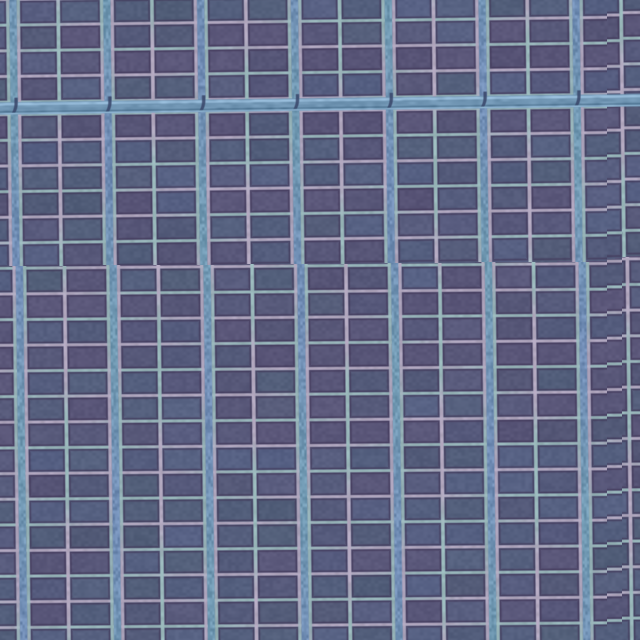
Reproduce this texture procedurally as a Shadertoy shader.

```glsl
// Weathered grid of dark blue panes with pale joints, blue posts and one crossbeam.

// Layout, in canvas units; y is measured downward from the top edge
const float BAY = 0.1466;           // spacing of the posts
const float ROW = 0.0401;           // spacing of the pane rows
const float FIRST_POST = 0.0202;
const float MULLION = 0.0705;       // offset of the joint inside a bay
const float POST_LEAN = 0.012;
const float SEAM_Y = 0.4193;        // where the two sections meet
const float SEAM_SHIFT = 0.005;
const float UPPER_TILT = 0.013;
const float LOWER_TILT = 0.008;
const float BEAM_Y = 0.1695;
const float BEAM_HALF = 0.0098;
const float SLIP_X = 0.948;         // right strip whose rows are staggered
const float SLIP_STEP = 0.0035;

// Line half widths
const float ROW_HALF = 0.0022;
const float MULLION_HALF = 0.0028;
const float POST_HALF = 0.0064;
const float FLANK_HALF = 0.0025;
const float FLANK_OFFSET = 0.0083;
const float SOFTNESS = 0.0009;

// Colours
const vec3 PANE_BLUE = vec3(0.34, 0.38, 0.52);
const vec3 PANE_SLATE = vec3(0.32, 0.37, 0.47);
const vec3 PANE_PLUM = vec3(0.35, 0.335, 0.47);
const vec3 FRINGE = vec3(0.25, 0.21, 0.34);
const vec3 JOINT_PINK = vec3(0.70, 0.66, 0.75);
const vec3 JOINT_GREEN = vec3(0.60, 0.72, 0.73);
const vec3 POST_BLUE = vec3(0.44, 0.55, 0.71);
const vec3 POST_TEAL = vec3(0.44, 0.60, 0.70);
const vec3 HOOK = vec3(0.22, 0.27, 0.41);

float hash(vec2 p) {
    vec3 q = fract(p.xyx * vec3(0.1031, 0.1030, 0.0973));
    q += dot(q, q.yzx + 33.33);
    return fract((q.x + q.y) * q.z);
}

// Smooth noise, -1 to 1
float grain(vec2 p) {
    vec2 cell = floor(p);
    vec2 f = p - cell;
    f = f * f * (3.0 - 2.0 * f);
    float a = mix(hash(cell), hash(cell + vec2(1.0, 0.0)), f.x);
    float b = mix(hash(cell + vec2(0.0, 1.0)), hash(cell + 1.0), f.x);
    return 2.0 * mix(a, b, f.y) - 1.0;
}

// Coverage of a band, from its distance and half width
float band(float d, float halfWidth) {
    float soft = SOFTNESS + 0.5 / iResolution.y;
    return 1.0 - smoothstep(-soft, soft, abs(d) - halfWidth);
}

// Joint tint that swings between pink and green with a phase
vec3 jointColor(float phase) {
    return mix(JOINT_PINK, JOINT_GREEN, smoothstep(-0.6, 0.6, sin(phase)));
}

void mainImage(out vec4 fragColor, in vec2 fragCoord) {
    vec2 p = fragCoord / iResolution.xy;
    p.y = 1.0 - p.y;

    // Staggered strip: rows jump in steps near the right edge
    float slip = step(SLIP_X, p.x) + step(SLIP_X + 0.024, p.x);
    float y = p.y + SLIP_STEP * slip;

    // Bay coordinates, with a sideways jump at the seam
    float lower = step(SEAM_Y - ROW_HALF - 0.001, y + LOWER_TILT * p.x);
    float u = p.x - FIRST_POST - POST_LEAN * p.y - SEAM_SHIFT * lower;
    float bay = floor(u / BAY);
    float post = floor(u / BAY + 0.5);
    float postX = u - post * BAY;
    float mullionX = u - bay * BAY - MULLION;

    // Row coordinates, counted from the seam or away from the crossbeam
    float beamY = p.y + UPPER_TILT * p.x - BEAM_Y;
    float upperRun = abs(y + UPPER_TILT * p.x - BEAM_Y) - BEAM_HALF;
    float run = mix(upperRun, y + LOWER_TILT * p.x - SEAM_Y, lower);
    float section = lower * 40.0 + step(beamY, 0.0) * 20.0;
    float row = floor(run / ROW) + section;
    float line = floor(run / ROW + 0.5);
    float rowY = run - line * ROW;
    float keepLine = max(lower, step(line, 5.5));   // the seam closes the upper rows

    // Panes: tint partly shared along each row, with slow drift and fine grain
    vec2 pane = vec2(bay * 2.0 + step(0.0, mullionX), row);
    float tint = mix(hash(pane + 7.0), hash(vec2(bay * 0.0, row) + 51.0), 0.5);
    vec3 color = mix(PANE_SLATE, PANE_BLUE, hash(pane + 23.0));
    color = mix(color, PANE_PLUM, smoothstep(0.3, 0.8, tint));
    color += 0.02 * grain(p * vec2(170.0, 210.0)) + 0.025 * (hash(pane + 91.0) - 0.5);

    // Dark fringe just inside each pane
    float edge = min(abs(rowY) - ROW_HALF, abs(mullionX) - MULLION_HALF);
    edge = min(edge, abs(postX) - FLANK_OFFSET - FLANK_HALF);
    float fringe = exp(-pow((edge - 0.0016) / 0.0019, 2.0));
    color = mix(color, FRINGE, 0.6 * fringe);

    // Pale joints drift between pink and green
    float wear = 1.0 + 0.05 * grain(p * 150.0);
    vec3 rowColor = jointColor(line * 2.5 + section + p.x * 9.0) * wear;
    color = mix(color, rowColor, 0.94 * keepLine * band(rowY, ROW_HALF));
    vec3 mullionColor = jointColor(p.y * 17.0 + bay * 2.4 + lower * 2.0) * wear;
    color = mix(color, mullionColor, band(mullionX, MULLION_HALF));

    // Posts with a pale line on each side
    float speckle = grain(vec2(postX * 260.0 + post * 9.0, p.y * 190.0));
    vec3 postColor = mix(POST_BLUE, POST_TEAL, 0.5 + 0.5 * sin(p.y * 11.0 + post * 1.9));
    color = mix(color, postColor + 0.07 * speckle, band(postX, POST_HALF));
    vec3 flankColor = jointColor(p.y * 13.0 + post * 2.1 + step(0.0, postX) * 2.6) * wear;
    color = mix(color, flankColor, 0.92 * band(abs(postX) - FLANK_OFFSET, FLANK_HALF));

    // Crossbeam: lit along the top, shaded below
    vec3 beam = mix(POST_BLUE, POST_TEAL, 0.7) + 0.04 * grain(p * vec2(90.0, 230.0));
    beam += 0.13 * band(beamY + 0.0065, 0.002) - 0.10 * band(beamY - 0.0055, 0.0014);
    beam += 0.10 * band(beamY - 0.0085, 0.0015);
    color = mix(color, beam, band(beamY, BEAM_HALF));

    // Hooks where the posts pass behind the beam
    float curl = postX - 0.003 + 18.0 * pow(max(beamY + 0.008, 0.0), 2.0);
    color = mix(color, HOOK, 0.85 * band(curl, 0.0026) * band(beamY + 0.005, 0.0115));

    fragColor = vec4(color, 1.0);
}
```
